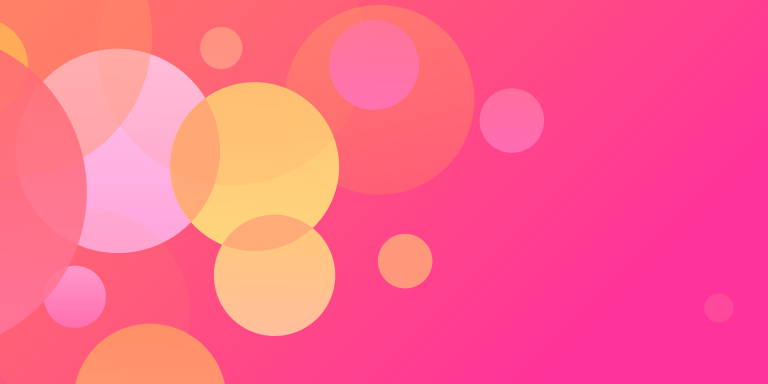
Reproduce this background procedurally as a WebGL 2 fragment shader.

```glsl
#version 300 es
precision highp float;
// Translucent overlapping discs on a diagonal coral-to-magenta gradient.
// Each disc is a distance function with a vertical tint, blended back to front;
// crossings of the bright discs get their own colour from multiplied coverage.
uniform vec2 u_resolution;
out vec4 fragColor;

// Palette
const vec3 CORAL   = vec3(1.0, 0.44, 0.40);
const vec3 MAGENTA = vec3(1.0, 0.20, 0.60);
const vec3 ORANGE  = vec3(1.0, 0.58, 0.40);
const vec3 AMBER   = vec3(1.0, 0.69, 0.34);
const vec3 YELLOW  = vec3(1.0, 0.86, 0.49);
const vec3 GOLD    = vec3(1.0, 0.80, 0.46);
const vec3 PEACH   = vec3(1.0, 0.76, 0.62);
const vec3 APRICOT = vec3(1.0, 0.66, 0.47);
const vec3 LILAC   = vec3(1.0, 0.78, 0.94);
const vec3 ORCHID  = vec3(1.0, 0.65, 0.87);
const vec3 ROSE    = vec3(1.0, 0.46, 0.62);
const vec3 SALMON  = vec3(1.0, 0.42, 0.43);
const vec3 CANDY   = vec3(1.0, 0.45, 0.74);
const float GRADIENT_SPAN = 2.4;

// Discs: centre x, centre y, radius (canvas height = 1)
const vec3 CORNER_DISC = vec3(0.026, 0.906, 0.370);
const vec3 AMBER_DISC  = vec3(-0.052, 0.828, 0.125);
const vec3 LILAC_DISC  = vec3(0.307, 0.607, 0.266);
const vec3 YELLOW_DISC = vec3(0.663, 0.566, 0.220);
const vec3 PEACH_DISC  = vec3(0.715, 0.283, 0.158);
const vec3 BOTTOM_DISC = vec3(0.391, -0.042, 0.199);
const vec3 CANDY_DISC  = vec3(0.195, 0.227, 0.081);
const vec3 SIDE_DISC   = vec3(-0.191, 0.500, 0.417);
const vec3 CORAL_DISC  = vec3(0.988, 0.740, 0.247);

// Faint veils: centre, radius, opacity
const vec4 VEILS[2] = vec4[2](
    vec4(0.604, 0.867, 0.349, 0.15),
    vec4(0.221, 0.185, 0.273, 0.11));

// Small bubbles: centre, radius, warmth (0 rose, 1 apricot)
const vec4 BUBBLES[4] = vec4[4](
    vec4(0.974, 0.831, 0.117, 0.0),
    vec4(0.576, 0.875, 0.055, 0.75),
    vec4(1.333, 0.686, 0.084, 0.0),
    vec4(1.055, 0.320, 0.071, 1.0));
const vec3 FAINT_BUBBLE = vec3(1.872, 0.198, 0.038);

// Antialiased coverage of a disc
float coverage(vec2 p, vec3 disc) {
    float dist = length(p - disc.xy) - disc.z;
    return clamp(0.5 - dist * u_resolution.y, 0.0, 1.0);
}

// Blend a disc with a vertical tint over the colour below
vec3 paint(vec3 below, vec2 p, vec3 disc, vec3 top, vec3 bottom, float opacity) {
    float height = clamp(0.5 + 0.5 * (p.y - disc.y) / disc.z, 0.0, 1.0);
    return mix(below, mix(bottom, top, height), opacity * coverage(p, disc));
}

void main() {
    vec2 p = gl_FragCoord.xy / u_resolution.y;

    // Diagonal backdrop
    float diagonal = (p.x + 1.0 - p.y) / GRADIENT_SPAN;
    vec3 color = mix(CORAL, MAGENTA, clamp(diagonal, 0.0, 1.0));

    // Large bright discs
    color = paint(color, p, CORAL_DISC, ORANGE, CORAL, 0.52);
    color = paint(color, p, BOTTOM_DISC, ORANGE, APRICOT, 0.92);
    color = paint(color, p, LILAC_DISC, LILAC, ORCHID, 0.97);
    color = paint(color, p, PEACH_DISC, GOLD, PEACH, 0.97);
    color = paint(color, p, YELLOW_DISC, GOLD, YELLOW, 0.95);

    // Lens-shaped crossings with the yellow disc
    float neighbours = max(coverage(p, LILAC_DISC), coverage(p, PEACH_DISC));
    color = mix(color, APRICOT, 0.95 * neighbours * coverage(p, YELLOW_DISC));

    // Faint veils
    for (int i = 0; i < 2; i++) {
        color = paint(color, p, VEILS[i].xyz, ORANGE, ORANGE, VEILS[i].w);
    }

    // Left-hand group, closed by the side disc
    color = paint(color, p, CORNER_DISC, ORANGE, ORANGE, 0.45);
    color = paint(color, p, AMBER_DISC, AMBER, AMBER, 0.9);
    color = paint(color, p, CANDY_DISC, ORCHID, CANDY, 0.8);
    color = paint(color, p, SIDE_DISC, SALMON, ROSE, 0.88);

    // Scattered bubbles
    for (int i = 0; i < 4; i++) {
        vec3 tint = mix(ROSE, APRICOT, BUBBLES[i].w);
        vec3 base = mix(CANDY, APRICOT, BUBBLES[i].w);
        color = paint(color, p, BUBBLES[i].xyz, tint, base, 0.84);
    }
    color = paint(color, p, FAINT_BUBBLE, ROSE, ROSE, 0.3);

    fragColor = vec4(color, 1.0);
}
```
